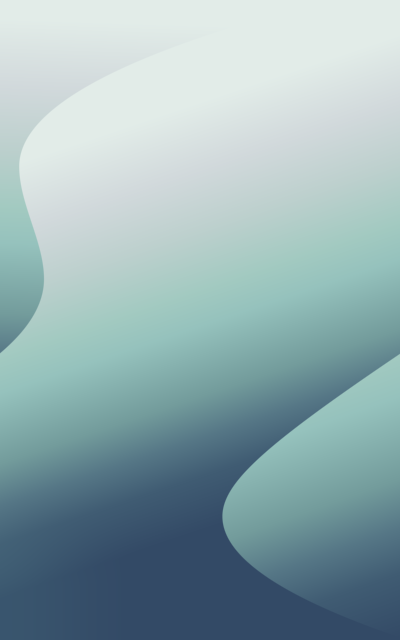
Reproduce this background procedurally as a WebGL 1 fragment shader.

```glsl
precision highp float;
uniform vec2 u_resolution;

vec3 blend(vec3 base, vec3 next, float start, float end, float s) {
  return mix(base, next, clamp((s - start) / (end - start), 0.0, 1.0));
}

// Shared ramp from pale mist through teal to navy
vec3 mistToNavy(float s) {
  vec3 c = vec3(0.885, 0.925, 0.91);
  c = blend(c, vec3(0.82, 0.85, 0.86), 0.16, 0.265, s);
  c = blend(c, vec3(0.74, 0.815, 0.805), 0.265, 0.36, s);
  c = blend(c, vec3(0.635, 0.79, 0.755), 0.36, 0.455, s);
  c = blend(c, vec3(0.585, 0.76, 0.74), 0.455, 0.51, s);
  c = blend(c, vec3(0.45, 0.61, 0.61), 0.51, 0.62, s);
  c = blend(c, vec3(0.335, 0.465, 0.525), 0.62, 0.685, s);
  c = blend(c, vec3(0.25, 0.36, 0.45), 0.685, 0.745, s);
  return blend(c, vec3(0.2, 0.29, 0.4), 0.745, 0.83, s);
}

// Left edge of the large middle wave, as x for a given depth
float middleEdge(float depth) {
  if (depth < 0.26) {
    float rise = (0.26 - depth) / 0.26;
    return 0.048 + rise * rise * (0.698 + 0.073 * rise);
  }
  if (depth < 0.436) return mix(0.048, 0.11, smoothstep(0.26, 0.436, depth));
  float fall = (depth - 0.436) / 0.116;
  return 0.11 * (1.0 - fall * fall);
}

// Left edge of the front wave: hyperbola above its tip, parabola below
float frontEdge(float depth) {
  float d = depth - 0.807;
  if (d < 0.0) {
    float rise = d / 0.254;
    return 0.31 + sqrt(0.0605 + 0.415 * rise * rise);
  }
  float fall = d / 0.193;
  return 0.556 + 0.4625 * fall * fall;
}

// Soft coverage from the horizontal gap and the slope of an edge
float coverage(float gap, float slope) {
  float bend = slope * u_resolution.x / u_resolution.y;
  float pixels = gap * u_resolution.x / sqrt(1.0 + bend * bend);
  return smoothstep(-0.8, 0.8, pixels);
}

void main() {
  vec2 uv = gl_FragCoord.xy / u_resolution;
  float x = uv.x;
  float depth = 1.0 - uv.y;
  float h = 0.001;

  // Back layer
  vec3 color = mistToNavy(depth + 0.13 - 0.02 * x);

  // Middle wave, with a faint teal lift in the low left corner
  vec3 middle = mistToNavy(depth + 0.21 * (x - 0.5));
  float corner = (1.0 - smoothstep(0.0, 0.35, x)) * smoothstep(0.78, 0.92, depth);
  middle += vec3(0.025, 0.045, 0.03) * corner;
  float middleSlope = (middleEdge(depth + h) - middleEdge(depth - h)) / (2.0 * h);
  color = mix(color, middle, coverage(x - middleEdge(depth), middleSlope));

  // Front wave
  vec3 front = mistToNavy(0.85 * (depth + 0.22 * (x - 0.5)) - 0.11);
  float frontSlope = (frontEdge(depth + h) - frontEdge(depth - h)) / (2.0 * h);
  color = mix(color, front, coverage(x - frontEdge(depth), frontSlope));

  gl_FragColor = vec4(color, 1.0);
}
```
